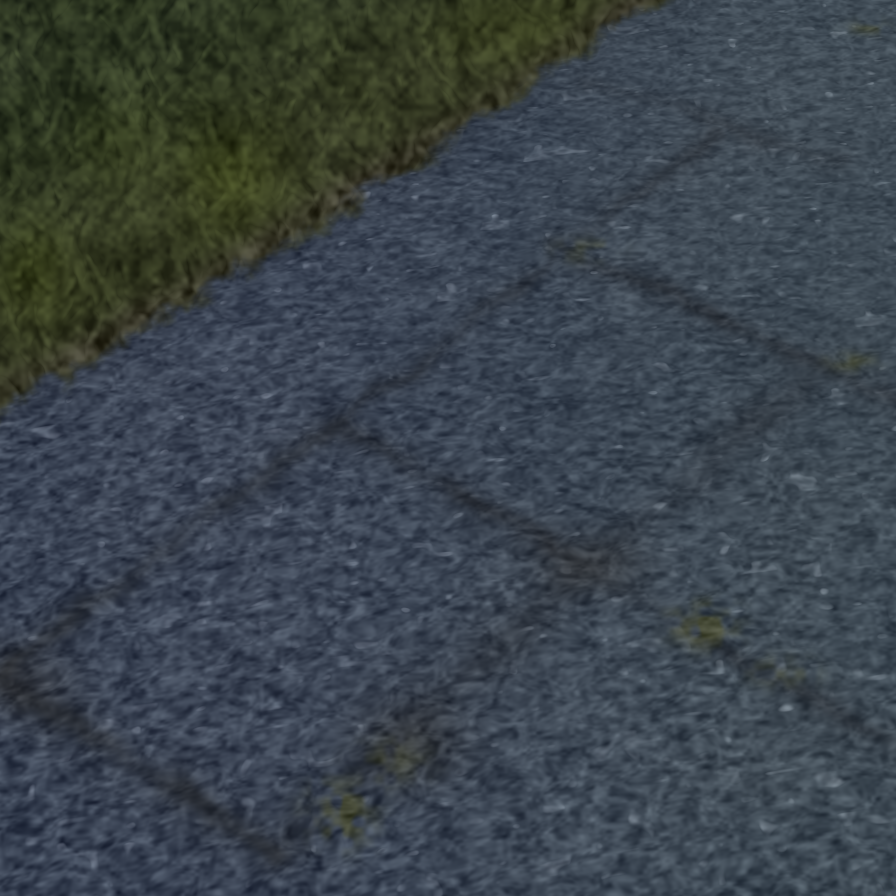
A Shadertoy shader for this texture:

```glsl
// Worn blue-grey paving slabs in perspective, with a grass verge at the upper left.

float hash(vec2 p) {
    return fract(sin(dot(p, vec2(127.1, 311.7))) * 43758.5453);
}

float noise(vec2 p) {
    vec2 i = floor(p), f = fract(p);
    f = f * f * (3.0 - 2.0 * f);
    return mix(mix(hash(i), hash(i + vec2(1, 0)), f.x),
               mix(hash(i + vec2(0, 1)), hash(i + vec2(1, 1)), f.x), f.y);
}

float fbm(vec2 p) {
    float sum = 0.0, amp = 0.5;
    for (int i = 0; i < 4; i++) {
        sum += amp * noise(p);
        p = mat2(1.6, 1.2, -1.2, 1.6) * p + 7.3;
        amp *= 0.5;
    }
    return sum / 0.9375;
}

float segment(vec2 p, vec2 a, vec2 b) {
    vec2 d = b - a;
    return length(p - a - d * clamp(dot(p - a, d) / dot(d, d), 0.0, 1.0));
}

float blob(vec2 p, vec2 center, vec2 radius) {
    vec2 d = (p - center) / radius;
    return exp(-dot(d, d));
}

// Dark seams between slabs: endpoints, then half width and strength
float joints(vec2 p) {
    vec4 ends[9] = vec4[9](
        vec4(-0.02, 0.235, 0.38, 0.53), vec4(0.38, 0.53, 0.80, 0.85),
        vec4(0.30, 0.045, 0.65, 0.36), vec4(0.65, 0.36, 0.92, 0.59),
        vec4(-0.02, 0.255, 0.31, 0.045), vec4(0.375, 0.525, 0.62, 0.385),
        vec4(0.62, 0.385, 1.02, 0.155), vec4(0.62, 0.725, 1.02, 0.55),
        vec4(0.66, 0.91, 0.94, 0.82));
    vec2 look[9] = vec2[9](
        vec2(0.009, 0.62), vec2(0.009, 0.38), vec2(0.022, 0.36),
        vec2(0.020, 0.28), vec2(0.014, 0.62), vec2(0.011, 0.55),
        vec2(0.012, 0.38), vec2(0.010, 0.58), vec2(0.009, 0.32));
    vec2 q = p + 0.026 * (vec2(fbm(p * 24.0), fbm(p * 24.0 + 40.0)) - 0.5);
    float dark = 0.0;
    for (int i = 0; i < 9; i++) {
        float d = segment(q, ends[i].xy, ends[i].zw) / look[i].x;
        dark = max(dark, look[i].y * (0.7 * exp(-d * d) + 0.3 * exp(-d * d * 0.15)));
    }
    return dark * (0.35 + 1.2 * noise(p * 19.0));
}

vec3 paving(vec2 p) {
    // Stone grain shrinks towards the far end
    float depth = 1.0 / (3.0 - p.y);
    vec2 g = vec2((p.x - 0.3) * depth * 185.0, depth * 820.0 - p.x * 16.0);
    g += 0.7 * vec2(noise(g * 0.5), noise(g * 0.5 + 19.0));
    float grain = 0.5 * noise(g) + 0.5 * noise(mat2(1.7, 0.4, -0.5, 1.5) * g + 31.0) - 0.5;
    grain += 0.3 * (noise(g * 2.7 + 8.0) - 0.5);
    float contrast = mix(0.29, 0.17, smoothstep(0.1, 0.9, p.y * 0.7 + p.x * 0.35));
    vec3 col = mix(vec3(0.236, 0.272, 0.338), vec3(0.250, 0.296, 0.336),
                   smoothstep(0.2, 1.0, p.x));
    col += (fbm(p * 7.0) - 0.5) * vec3(0.045, 0.042, 0.035);
    col += grain * contrast * vec3(0.95, 1.0, 1.0);

    // Sparse pale chips
    float chip = smoothstep(0.80, 0.95, noise(g * 0.85 + 63.0));
    col += chip * 0.17 * noise(g * 1.4 + 5.0);

    // Seams and the earthy stain around them
    float seam = joints(p);
    col = mix(col, vec3(0.150, 0.165, 0.190) + grain * 0.13, clamp(seam, 0.0, 0.85));
    float stain = blob(p, vec2(0.66, 0.37), vec2(0.06, 0.03))
                + blob(p, vec2(0.46, 0.17), vec2(0.06, 0.05))
                + blob(p, vec2(0.02, 0.24), vec2(0.06, 0.04));
    col = mix(col, vec3(0.205, 0.205, 0.205) + grain * 0.16, 0.45 * min(stain, 1.0));

    // Moss tufts
    float moss = blob(p, vec2(0.785, 0.303), vec2(0.032, 0.022))
               + 0.85 * blob(p, vec2(0.38, 0.092), vec2(0.033, 0.032))
               + 0.5 * blob(p, vec2(0.44, 0.150), vec2(0.035, 0.022))
               + 0.4 * blob(p, vec2(0.875, 0.250), vec2(0.035, 0.016))
               + 0.6 * blob(p, vec2(0.950, 0.596), vec2(0.025, 0.010))
               + 0.5 * blob(p, vec2(0.655, 0.720), vec2(0.030, 0.012))
               + 0.5 * blob(p, vec2(0.970, 0.970), vec2(0.022, 0.008));
    moss *= 1.3 * smoothstep(0.15, 0.85, noise(p * 85.0));
    return mix(col, vec3(0.275, 0.285, 0.180) + grain * 0.2, clamp(moss, 0.0, 0.8));
}

vec3 grass(vec2 p, float inside) {
    // Bent blades from two crossing layers of stretched noise
    vec2 w = p + 0.035 * (vec2(fbm(p * 16.0), fbm(p * 16.0 + 23.0)) - 0.5);
    float left = noise(mat2(105.0, 34.0, 65.0, -40.0) * w);
    float right = noise(mat2(115.0, -30.0, -60.0, -48.0) * w + 11.0);
    float blades = 0.7 * max(left, right) + 0.4 * noise(p * 150.0) - 0.62;
    vec3 col = mix(vec3(0.200, 0.220, 0.130), vec3(0.172, 0.208, 0.128),
                   smoothstep(0.05, 0.35, inside));
    float sunny = blob(p, vec2(0.26, 0.80), vec2(0.06, 0.06))
                + 0.8 * blob(p, vec2(0.04, 0.70), vec2(0.05, 0.06))
                + 0.5 * blob(p, vec2(0.14, 0.84), vec2(0.05, 0.06))
                + 0.5 * blob(p, vec2(0.57, 0.96), vec2(0.08, 0.04));
    col += sunny * vec3(0.034, 0.042, -0.014);
    col += (fbm(p * 13.0) - 0.5) * 0.07;
    col += blades * vec3(0.21, 0.23, 0.15);

    // Dry straw and soil along the border
    float fringe = exp(-pow((inside - 0.010) / 0.026, 2.0));
    vec3 straw = vec3(0.225, 0.210, 0.165) + blades * 0.34;
    return mix(col, straw, fringe * (0.35 + 0.5 * noise(p * 20.0)));
}

void mainImage(out vec4 fragColor, in vec2 fragCoord) {
    vec2 p = fragCoord / iResolution.xy;
    float inside = p.y - (0.545 + 0.54 * p.x + 0.11 * p.x * p.x);
    float ragged = inside + 0.045 * (fbm(p * 38.0) - 0.5);
    vec3 col = paving(p);
    col *= 1.0 - 0.16 * exp(-abs(ragged) / 0.018);
    col = mix(col, grass(p, inside), smoothstep(-0.014, 0.012, ragged));
    fragColor = vec4(clamp(col, 0.0, 1.0), 1.0);
}
```
